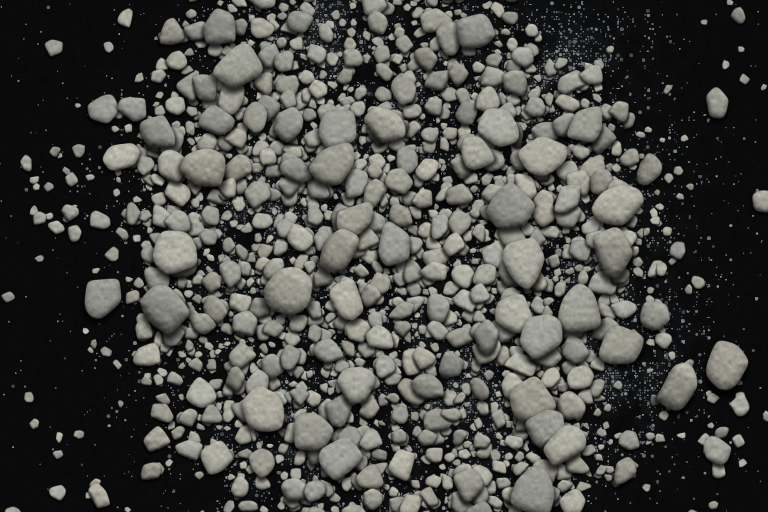
Write a Shadertoy shader that draws this texture.

```glsl
// A heap of pale crushed stone and fine dust scattered over a black ground.
// Jittered grids of faceted pebbles are painted from the finest to the coarsest;
// a density field of soft bumps decides where pebbles and dust may lie.

vec3 hash3(vec2 p) {
    vec3 q = fract(vec3(p.xyx) * vec3(.1031, .1030, .0973));
    q += dot(q, q.yxz + 33.33);
    return fract((q.xxy + q.yzz) * q.zyx);
}

float noise(vec2 p) {
    vec2 i = floor(p), f = fract(p);
    f = f * f * (3. - 2. * f);
    return mix(mix(hash3(i).x, hash3(i + vec2(1, 0)).x, f.x),
               mix(hash3(i + vec2(0, 1)).x, hash3(i + vec2(1, 1)).x, f.x), f.y);
}

float bump(vec2 p, vec2 centre, float radius) {
    vec2 d = (p - centre) / radius;
    return exp(-dot(d, d));
}

// Chance of finding pebbles: a leaning oval heap with thin spots and stray groups.
float heapDensity(vec2 p) {
    vec2 q = (p - vec2(.76 - .1 * (p.y - .5), .5)) / vec2(.6, .72);
    float d = 1.15 * (1. - smoothstep(.62, 1.06, length(q)));
    d -= .4 * smoothstep(.74, .95, p.y);
    d += .35 * (bump(p, vec2(.75, .55), .3) + bump(p, vec2(.2, .05), .09)
              + bump(p, vec2(1.39, .16), .1) + bump(p, vec2(.14, .61), .09)
              + bump(p, vec2(.37, .95), .1));
    d -= .65 * (bump(p, vec2(.47, .59), .055) + bump(p, vec2(.57, .15), .07)
              + bump(p, vec2(.87, .22), .07) + bump(p, vec2(1.2, .27), .1)
              + bump(p, vec2(1.1, .5), .05) + bump(p, vec2(.75, .82), .07));
    d *= .72 + .5 * noise(p * 11.);
    return clamp(d, 0., 1.1) + .018;
}

float dustDensity(vec2 p) {
    float spread = 1. - smoothstep(.25, .72, length((p - vec2(.8, .53)) * vec2(1., .85)));
    float patches = bump(p, vec2(.47, .59), .09) + bump(p, vec2(.57, .14), .1)
                  + bump(p, vec2(.88, .23), .1) + bump(p, vec2(1.21, .27), .12)
                  + bump(p, vec2(1.17, .53), .1) + bump(p, vec2(.74, .82), .1)
                  + bump(p, vec2(.6, .95), .09) + bump(p, vec2(1.1, .85), .1);
    float clumps = .6 * noise(p * 26.) + .4 * noise(p * 61.);
    return (.3 * spread + .5 * patches) * smoothstep(.2, .75, clumps) + .008;
}

// Rounded convex polygon: x is 1 on the outline, yz is the gradient of x.
vec3 facets(vec2 q, vec2 seed) {
    vec3 shape = hash3(seed + 5.3);
    float sum = 0.;
    vec2 grad = vec2(0);
    for (int k = 0; k < 7; k++) {
        vec3 r = hash3(seed + float(k) * 17.7 + 2.1);
        float a = 6.2832 * (shape.x + (float(k) + .7 * (r.x - .5)) / 7.);
        vec2 dir = vec2(cos(a), sin(a));
        float reach = mix(.72, 1.08, r.y) * (1. + .25 * shape.z * cos(2. * a - 6.2832 * shape.y));
        float s = max(dot(q, dir) / reach, 0.);
        float s7 = pow(s, 7.);
        sum += s7 * s;
        grad += dir * s7 / reach;
    }
    float f = max(pow(sum, .125), .01);
    return vec3(f, grad / pow(f, 7.));
}

// Specks of dust, one per grid cell.
vec3 paintDust(vec3 col, vec2 p, float cell, float density, float pixel) {
    vec2 id = floor(p / cell);
    vec3 r = hash3(id + 71.);
    vec2 centre = (id + .3 + .4 * hash3(id + 13.).xy) * cell;
    float radius = cell * mix(.2, .5, r.y);
    float cover = 1. - smoothstep(radius - pixel * .6, radius + pixel * .6, length(p - centre));
    return mix(col, vec3(.47, .5, .51) * mix(.5, 1.1, r.z), cover * step(r.x, density));
}

vec3 paintPebbles(vec3 col, vec2 p, float cell, float chance, float grain, float pixel) {
    vec2 home = floor(p / cell);
    for (int j = 1; j >= -1; j--)
    for (int i = -1; i <= 1; i++) {
        vec2 id = home + vec2(i, j);
        vec2 seed = id + cell * 3000.;
        vec3 r = hash3(seed), tone = hash3(seed + 41.);
        vec2 centre = (id + .15 + .7 * r.xy) * cell;
        float radius = cell * mix(.32, .55, tone.x);
        vec2 q = (p - centre) / radius;
        if (dot(q, q) > 4. || r.z > chance * heapDensity(centre)) continue;

        // Contact shadow, longer on the lower side.
        vec3 f = facets(q, seed);
        float shade = f.x + .2 * q.y / (length(q) + .01);
        col *= mix(.25, 1., smoothstep(.85, 1.3, shade));

        // Domed face with a random tilt, lit from above.
        vec2 tilt = (hash3(seed + 87.).xy - .5) * .45;
        vec3 normal = normalize(vec3(f.yz * pow(min(f.x, 1.1), 3.) * .95 + tilt, 1.));
        float light = max(dot(normal, normalize(vec3(.12, .5, .82))), 0.);
        light = .2 + .9 * smoothstep(0., 1.05, light) + grain;
        vec3 stone = mix(vec3(.6, .61, .58), vec3(.66, .65, .6), tone.y) * mix(.88, 1.04, tone.z);
        float soft = pixel / radius;
        col = mix(col, stone * light, 1. - smoothstep(1. - soft, 1. + soft, f.x));
    }
    return col;
}

void mainImage(out vec4 fragColor, in vec2 fragCoord) {
    vec2 p = fragCoord / iResolution.y;
    float pixel = 1. / iResolution.y;
    vec3 col = vec3(.031, .032, .035) + .012 * noise(p * 190.);

    float dust = dustDensity(p);
    col += vec3(.09, .1, .11) * min(dust, 1.);
    col = paintDust(col, p, .0048, dust * .8, pixel);
    col = paintDust(col, p + .37, .0085, dust * .6, pixel);

    // Rough surface: slope of fine noise toward the light, plus pale mottling.
    float grain = .16 * (noise(p * 120.) - noise(p * 120. + vec2(.1, .6)))
                + .1 * (noise(p * 230.) - .5);
    for (int k = 0; k < 4; k++) {
        float chance = vec4(.6, .78, .85, .45)[k];
        col = paintPebbles(col, p, .02 * pow(1.65, float(k)), chance, grain, pixel);
    }
    fragColor = vec4(col, 1.);
}
```
